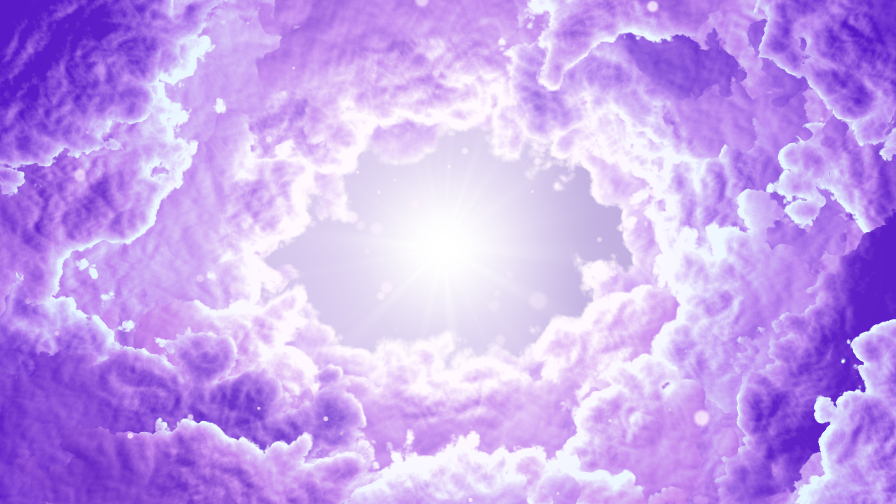
A WebGL 1 fragment shader for this background:

```glsl
precision highp float;
// A violet tunnel of cumulus clouds opening around a white sun.
// Elliptic cloud banks, roughened by billowed gradient noise, are painted from
// back to front with sunward rims, then covered by glow, rays and light motes.
uniform vec2 u_resolution;

#define SUN vec2(-0.01, 0.01)
#define BILLOW_SCALE 6.0
#define BILLOW_DEPTH 0.17
#define RELIEF 1.75
#define RIM_WIDTH 0.026
#define RAY_STRENGTH 0.4
#define MOTES 60
#define DEEP vec3(0.34, 0.08, 0.78)
#define LILAC vec3(0.72, 0.51, 0.94)
#define ICE vec3(0.89, 0.96, 1.0)
#define ROSE vec3(0.81, 0.47, 0.91)

vec3 col;  // colour painted so far
vec2 p;    // position, centred, in units of the canvas height

float hash(vec2 q) { return fract(sin(dot(q, vec2(127.1, 311.7))) * 43758.5); }

vec2 gradient(vec2 cell) {
  float a = 6.2832 * hash(cell);
  return vec2(cos(a), sin(a));
}

float noise(vec2 q) {
  vec2 i = floor(q), f = fract(q), e = vec2(1.0, 0.0);
  vec2 u = f * f * f * (f * (f * 6.0 - 15.0) + 10.0);
  float low = mix(dot(gradient(i), f), dot(gradient(i + e), f - e), u.x);
  float high = mix(dot(gradient(i + e.yx), f - e.yx), dot(gradient(i + 1.0), f - 1.0), u.x);
  return mix(low, high, u.y);
}

// Folded noise: round puffs divided by sharp creases.
float billow(vec2 q) {
  float sum = 0.0, amp = 1.0;
  for (int i = 0; i < 5; i++) {
    sum += amp * abs(noise(q));
    q = mat2(1.6, 1.2, -1.2, 1.6) * q + 3.7;
    amp *= 0.5;
  }
  return sum;
}

vec3 ramp(float t, float warmth, float chill) {
  vec3 middle = mix(LILAC, ROSE, warmth);
  vec3 deep = mix(DEEP, ROSE * 0.75, warmth * 0.4);
  vec3 top = mix(vec3(1.0, 0.96, 1.0), ICE, chill);
  t = clamp(t, 0.0, 1.0);
  return t < 0.5 ? mix(deep, middle, t * 2.0) : mix(middle, top, t * 2.0 - 1.0);
}

// Paints one cloud body; depth is positive inside its smooth outline.
void paint(float depth, float facing, vec2 seed, float tone, float warmth) {
  float away = length(SUN - p);
  vec2 toSun = (SUN - p) / (away + 0.001), q = p * BILLOW_SCALE + seed;
  float puff = billow(q);
  float relief = puff - billow(q + toSun * 0.012 * BILLOW_SCALE);
  float d = depth + BILLOW_DEPTH * (puff - 0.35), inside = max(d, 0.0);
  float rim = 0.55 * exp(-inside / RIM_WIDTH) + 0.28 * exp(-inside / 0.09);
  float light = tone + rim * facing + RELIEF * relief * (0.4 + 0.6 * facing)
              + 0.25 * noise(q * 0.45 + 9.0) + 0.1 * exp(-away * 4.0);
  float edge = max(0.004, 1.2 / u_resolution.y) + 0.05 * exp(-away * 6.0);
  col = mix(col, ramp(light, warmth, smoothstep(0.3, 0.7, away)), smoothstep(-edge, edge, d));
}

// An elliptic bank: centre and radii, tilt, base tone and pinkness.
void bank(vec4 body, float tilt, float tone, float warmth) {
  vec2 q = p - body.xy;
  float facing = dot(q, SUN - p) / (length(q) * length(SUN - p) + 0.001);
  float s = sin(tilt), k = cos(tilt);
  q = vec2(k * q.x + s * q.y, k * q.y - s * q.x);
  float depth = (1.0 - length(q / body.zw)) * min(body.z, body.w);
  paint(depth, smoothstep(-0.6, 0.3, facing), body.xy * 17.0, tone, warmth);
}

void main() {
  p = (gl_FragCoord.xy - 0.5 * u_resolution) / u_resolution.y;
  col = mix(vec3(0.79, 0.71, 0.91), vec3(0.69, 0.60, 0.85), smoothstep(0.1, 0.3, p.x));
  // Pale ring around the opening
  paint((length(p / vec2(0.33, 0.23)) - 1.0) * 0.23, 0.4, vec2(4.0), 0.58, 0.2);
  // Upper banks
  bank(vec4(-0.36, 0.29, 0.20, 0.20), 0.4, 0.58, 0.2);  bank(vec4(-0.08, 0.42, 0.29, 0.20), 0.0, 0.44, 0.3);
  bank(vec4(0.62, 0.10, 0.26, 0.17), 0.3, 0.48, 0.0);   bank(vec4(0.85, 0.18, 0.18, 0.12), 0.0, 0.30, 0.1);
  bank(vec4(0.46, 0.26, 0.28, 0.10), 0.1, 0.40, 0.1);   bank(vec4(0.38, 0.36, 0.26, 0.10), 0.1, 0.24, 0.0);
  bank(vec4(0.36, 0.51, 0.25, 0.10), 0.2, 0.33, 0.2);   bank(vec4(0.86, 0.43, 0.20, 0.18), -0.4, 0.12, 0.0);
  // Left banks, darkest in the upper corner
  bank(vec4(-0.45, 0.06, 0.14, 0.18), -0.3, 0.52, 0.2); bank(vec4(-0.45, -0.21, 0.20, 0.12), -0.2, 0.52, 0.5);
  bank(vec4(-0.85, -0.22, 0.26, 0.14), 0.0, 0.26, 0.0); bank(vec4(-0.82, 0.18, 0.36, 0.23), 0.6, 0.40, 0.2);
  bank(vec4(-0.87, 0.41, 0.38, 0.27), 0.4, 0.02, 0.0);
  // Right cumulus, shadowed gorge and outer bank
  bank(vec4(0.36, -0.20, 0.15, 0.14), 0.5, 0.52, 0.5);  bank(vec4(0.58, -0.12, 0.16, 0.19), -0.2, 0.53, 0.1);
  bank(vec4(0.76, -0.20, 0.40, 0.12), 1.0, 0.0, 0.1);   bank(vec4(0.95, -0.38, 0.20, 0.28), -0.4, 0.38, 0.0);
  // Lower banks
  bank(vec4(0.00, -0.33, 0.28, 0.14), 0.0, 0.55, 0.4);  bank(vec4(0.38, -0.36, 0.15, 0.15), 0.4, 0.50, 0.4);
  bank(vec4(-0.60, -0.38, 0.42, 0.20), -0.1, 0.12, 0.2);
  bank(vec4(-0.48, -0.53, 0.37, 0.19), -0.05, 0.20, 0.4);
  bank(vec4(0.28, -0.53, 0.21, 0.11), 0.0, 0.47, 0.7);  bank(vec4(0.00, -0.49, 0.18, 0.12), 0.0, 0.60, 0.3);
  // Sun core, wide halo, radial rays and a thin horizontal flare
  vec2 s = p - SUN;
  float r = length(s);
  vec2 dir = s / (r + 0.001);
  float rays = max(noise(dir * 5.0 + 20.0) + 0.6 * noise(dir * 11.0 + 40.0), 0.0);
  float veil = 0.8 * exp(-r * 3.6) + RAY_STRENGTH * rays * exp(-r * 5.0);
  veil += 0.12 * exp(-abs(s.y) * 70.0 - abs(s.x) * 5.0);
  col = mix(col, vec3(1.0), 1.0 - (1.0 - min(veil, 1.0)) * (1.0 - exp(-r * r / 0.016)));
  // Floating motes gathered towards the light
  for (int i = 0; i < MOTES; i++) {
    float id = float(i), angle = 6.2832 * hash(vec2(id, 1.0));
    float reach = 0.12 + 0.75 * pow(hash(vec2(id, 2.0)), 1.6);
    vec2 at = SUN + reach * vec2(cos(angle), 0.65 * sin(angle));
    float size = 0.003 + 0.016 * pow(hash(vec2(id, 3.0)), 4.0);
    float mote = 1.0 - smoothstep(size * 0.6, size * 1.3, length(p - at));
    col = mix(col, vec3(1.0, 0.95, 1.0), mote * (0.3 + 0.5 * hash(vec2(id, 4.0))));
  }
  gl_FragColor = vec4(col, 1.0);
}
```
